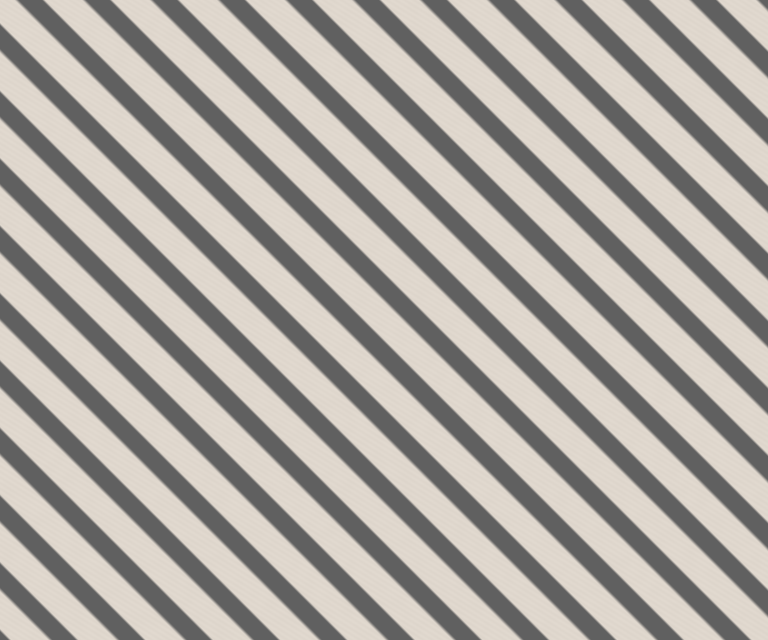
Give the GLSL for this pattern, as a Shadertoy shader.

```glsl
// Lengths are fractions of the canvas height
const float PERIOD = 0.10523;        // stripe spacing along the x axis
const float PHASE = 0.0469;          // first stripe centre on the top edge
const float DARK_SHARE = 0.397;      // dark part of each repeat
const float SOFT_LOWER = 0.0064;     // blur of the lower-left edge
const float SOFT_UPPER = 0.0046;     // blur of the upper-right edge
const float TWILL_PITCH = 0.0075;    // spacing of the fine weave
const float TWILL_DEPTH = 0.007;
const float MOTTLE_SCALE = 45.0;
const float MOTTLE_DEPTH = 0.006;
const vec3 CREAM = vec3(0.875, 0.843, 0.804);
const vec3 GREY = vec3(0.378);
const float TAU = 6.2831853;

vec2 hashGradient(vec2 cell) {
    float h = fract(sin(dot(cell, vec2(127.1, 311.7))) * 43758.5);
    return vec2(cos(h * TAU), sin(h * TAU));
}

float gradientNoise(vec2 p) {
    vec2 i = floor(p), f = fract(p);
    vec2 u = f * f * f * (f * (f * 6.0 - 15.0) + 10.0);
    vec2 e = vec2(0.0, 1.0);
    float a = dot(hashGradient(i), f);
    float b = dot(hashGradient(i + e.yx), f - e.yx);
    float c = dot(hashGradient(i + e.xy), f - e.xy);
    float d = dot(hashGradient(i + e.yy), f - e.yy);
    return mix(mix(a, b, u.x), mix(c, d, u.x), u.y);
}

// Coverage of the dark diagonal bands, with a softer lower-left edge
float stripeMask(vec2 p, float pixel) {
    float across = p.x + p.y - 1.0 - PHASE;
    float offset = (fract(across / PERIOD + 0.5) - 0.5) * PERIOD * sqrt(0.5);
    float halfWidth = 0.5 * DARK_SHARE * PERIOD * sqrt(0.5);
    float soft = 0.5 * max(offset < 0.0 ? SOFT_LOWER : SOFT_UPPER, 1.5 * pixel);
    return 1.0 - smoothstep(-soft, soft, abs(offset) - halfWidth);
}

// Faint slanted weave, faded out where it is finer than the pixels
float twill(vec2 p, float pixel) {
    float wave = sin(TAU * dot(p, normalize(vec2(1.0, 1.6))) / TWILL_PITCH);
    return wave * (1.0 - smoothstep(0.3, 0.6, pixel / TWILL_PITCH));
}

void mainImage(out vec4 fragColor, in vec2 fragCoord) {
    float pixel = 1.0 / iResolution.y;
    vec2 p = fragCoord * pixel;

    // Woven pale ground
    float weave = TWILL_DEPTH * twill(p, pixel);
    weave += MOTTLE_DEPTH * gradientNoise(p * MOTTLE_SCALE);
    vec3 ground = CREAM + weave;

    // Flat dark stripes over it
    vec3 color = mix(ground, GREY, stripeMask(p, pixel));
    fragColor = vec4(color, 1.0);
}
```
